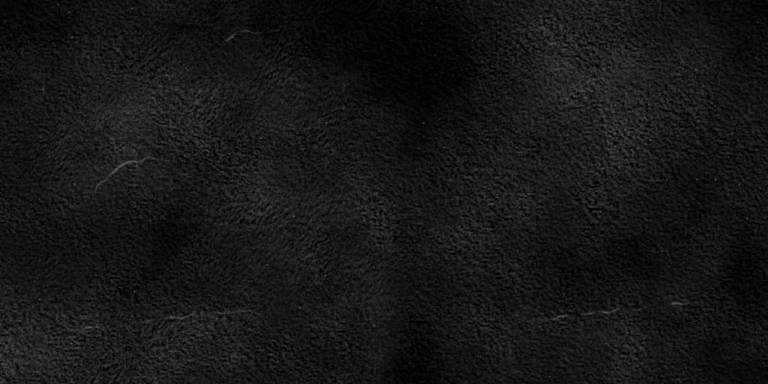
Give the GLSL for this texture, as a WebGL 1 fragment shader.

```glsl
precision highp float;
uniform vec2 u_resolution;

// Tone
const float BASE_TONE = 0.107;
const float CLOUD_GAIN = 0.2;
const float MOTTLE_GAIN = 0.06;
const float GRAIN_GAIN = 0.041;
const vec3 TINT = vec3(1.0, 1.0, 1.0);

// Sizes, in canvas heights
const float CLOUD_FREQ = 2.6;
const float MOTTLE_FREQ = 13.0;
const vec2 FIBRE_FREQ = vec2(108.0, 160.0);
const vec2 PEBBLE_FREQ = vec2(128.0, 166.0);
const float FIBRE_ANGLE = 0.95;
const float FINE_FREQ = 250.0;
const float FINE_ANGLE = 0.5;
const float FOLD_X = 1.09;
const float FOLD_WIDTH = 0.13;

// Wear
const int SCRATCH_COUNT = 4;
const float SCRATCH_WIDTH = 0.0055;
const float SCRATCH_GAIN = 0.2;
const float SPECK_FREQ = 24.0;
const float SPECK_SHARE = 0.1;
const float SPECK_GAIN = 0.2;

float hash(vec2 p) {
  vec3 q = fract(vec3(p.xyx) * 0.1031);
  q += dot(q, q.yzx + 33.33);
  return fract((q.x + q.y) * q.z);
}

float noise(vec2 p) {
  vec2 i = floor(p);
  vec2 f = fract(p);
  f = f * f * (3.0 - 2.0 * f);
  float low = mix(hash(i), hash(i + vec2(1.0, 0.0)), f.x);
  float high = mix(hash(i + vec2(0.0, 1.0)), hash(i + vec2(1.0, 1.0)), f.x);
  return mix(low, high, f.y);
}

float fbm(vec2 p) {
  float sum = 0.0;
  float weight = 0.5;
  for (int i = 0; i < 4; i++) {
    sum += weight * (noise(p) - 0.5);
    p = p * 2.03 + 17.3;
    weight *= 0.5;
  }
  return sum;
}

vec2 rotate(vec2 p, float angle) {
  float c = cos(angle);
  float s = sin(angle);
  return vec2(c * p.x + s * p.y, c * p.y - s * p.x);
}

// Height difference towards the light
float relief(vec2 p) {
  return noise(p) - noise(p + vec2(0.4, 0.7));
}

// Loose slanted fibres on the left, flat pebbles on the right
float leatherGrain(vec2 p) {
  vec2 warp = 0.009 * vec2(noise(p * 17.0), noise(p * 17.0 + 41.0));
  vec2 q = p + warp + 3.0;
  float fibres = relief(rotate(q, FIBRE_ANGLE) * FIBRE_FREQ + 500.0);
  float pebbles = relief(q * PEBBLE_FREQ);
  float side = smoothstep(FOLD_X - 0.15, FOLD_X + 0.1, p.x);
  float fibreShare = (1.0 - side) * smoothstep(0.3, 0.9, noise(p * 7.0 + 60.0));
  float fine = noise(rotate(p, FINE_ANGLE) * FINE_FREQ + 400.0) - 0.5;
  float patches = 0.7 + 0.6 * noise(p * 11.0 + 5.0);
  return patches * (2.9 * mix(pebbles, fibres, fibreShare) + 2.8 * fine);
}

// Broad worn clouds, dark fold and dark upper edge
float hideTone(vec2 p) {
  float tone = BASE_TONE + CLOUD_GAIN * fbm(p * CLOUD_FREQ + 8.0);
  tone += MOTTLE_GAIN * fbm(p * MOTTLE_FREQ + 30.0);
  float width = FOLD_WIDTH * (0.8 + 0.9 * p.y * p.y);
  float across = (p.x - FOLD_X + 0.06 * p.y) / width;
  tone -= mix(0.04, 0.07, p.y) * exp(-across * across);
  tone -= 0.035 * smoothstep(0.72, 1.0, p.y + 0.25 * fbm(p * 4.0));
  tone -= 0.02 * smoothstep(0.2, 0.0, p.y);
  float ridge = (p.x - 0.98 - 0.08 * p.y * p.y) / 0.035;
  tone += 0.02 * exp(-ridge * ridge) * smoothstep(0.65, 0.3, p.y);
  return max(tone, 0.015);
}

// Long straight scratches alternate with short bent ones
float scratches(vec2 p) {
  float sum = 0.0;
  for (int i = 0; i < SCRATCH_COUNT; i++) {
    float k = float(i);
    float straight = step(mod(k, 3.0), 0.5);
    vec2 start = vec2(0.2 + 0.043 * k * k * k, fract(0.14 + 0.34 * k));
    vec2 d = rotate(p - start, mix(0.4, 0.11, straight));
    float t = d.x / mix(0.24, 0.5, straight);
    float bend = mix(0.2, 0.015, straight) * t * (1.0 - t);
    float wobble = mix(0.03, 0.008, straight) * (noise(vec2(d.x * 40.0, k * 7.0)) - 0.5);
    float line = smoothstep(SCRATCH_WIDTH, 0.0, abs(d.y - bend - wobble));
    float ends = smoothstep(0.0, 0.08, t) * smoothstep(1.0, 0.8, t);
    sum += line * ends * smoothstep(0.15, 0.9, noise(p * 45.0 + k));
  }
  return sum;
}

float specks(vec2 p) {
  vec2 cell = floor(p * SPECK_FREQ);
  vec2 centre = 0.2 + 0.6 * vec2(hash(cell + 3.0), hash(cell + 91.0));
  float radius = mix(0.06, 0.12, hash(cell + 57.0));
  float dotShape = smoothstep(radius, 0.0, length(fract(p * SPECK_FREQ) - centre));
  return dotShape * step(hash(cell + 130.0), SPECK_SHARE);
}

void main() {
  vec2 p = gl_FragCoord.xy / u_resolution.y;
  float tone = hideTone(p);
  float contrast = GRAIN_GAIN * (0.3 + 0.7 * tone / BASE_TONE);
  float value = tone + contrast * leatherGrain(p);
  value += SCRATCH_GAIN * scratches(p) + SPECK_GAIN * specks(p);
  gl_FragColor = vec4(TINT * clamp(value, 0.0, 1.0), 1.0);
}
```
